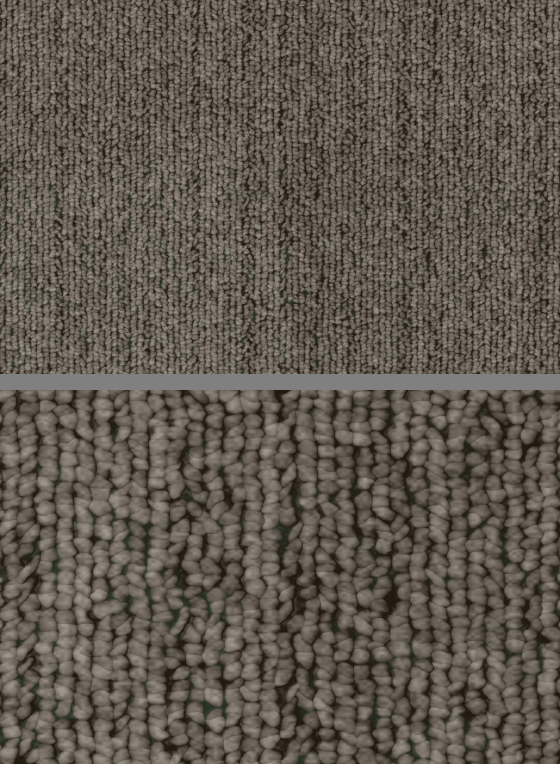
Top: the whole. Bottom: its middle third, enlarged.
A Shadertoy shader for this texture:

```glsl
// Loop-pile carpet: narrow upright ribs, each a stack of small slanted yarn loops.
// Each loop is a warped, jittered ellipse and the tallest one wins; uneven ribs,
// soft blotches, a faint seam and green backing in the gaps add the wear.

#define RIBS 90.0          // ribs across the canvas
#define LOOPS 90.0         // loops down the canvas
#define JITTER 0.24        // sideways scatter of the loops
#define RAGGED 0.13        // darkening of uneven ribs
#define SEAM_X 0.525       // position of the faint seam
#define GREEN_AMOUNT 0.60  // strength of the backing colour
#define SAMPLES 3          // antialiasing grid side
#define SHADOW vec3(0.13, 0.10, 0.065)
#define YARN vec3(0.395, 0.362, 0.322)
#define HIGHLIGHT vec3(0.62, 0.59, 0.55)
#define BACKING vec3(0.17, 0.25, 0.19)

// Three random values in 0..1 for a cell
vec3 hash3(vec2 cell) {
    uvec3 v = uvec3(ivec3(ivec2(cell), 17));
    v = v * 1664525u + 1013904u;
    v.x += v.y * v.z; v.y += v.z * v.x; v.z += v.x * v.y;
    v ^= v >> 16u;
    v.x += v.y * v.z; v.y += v.z * v.x; v.z += v.x * v.y;
    return vec3(v >> 8u) / 16777216.0;
}

// Smooth value noise, three independent channels
vec3 noise3(vec2 p) {
    vec2 cell = floor(p), f = fract(p);
    f = f * f * (3.0 - 2.0 * f);
    vec3 low = mix(hash3(cell), hash3(cell + vec2(1, 0)), f.x);
    vec3 high = mix(hash3(cell + vec2(0, 1)), hash3(cell + vec2(1, 1)), f.x);
    return mix(low, high, f.y);
}

// Unevenness of a rib, changing along its length
float raggedness(float rib, float y) {
    float whole = hash3(vec2(rib, 301)).y;
    float local = noise3(vec2(rib * 0.8 + 40.0, y * 16.0)).x;
    return smoothstep(0.45, 1.05, 0.6 * whole + 0.5 * local);
}

// Returns the tone (x) and the height (y) of the tallest loop at a point
vec2 loopPile(vec2 uv) {
    // Bend the loop outlines so that no two are alike
    vec2 warp = noise3(uv * vec2(RIBS, LOOPS) * 1.7 + 5.0).xy - 0.5;
    float x = uv.x * RIBS + 0.28 * warp.x + 0.3 * (noise3(uv * vec2(RIBS * 0.3, 30.0)).z - 0.5);
    vec2 best = vec2(0.0, -0.6);
    for (int i = -1; i <= 1; i++) {
        float rib = floor(x) + float(i);
        vec3 ribRandom = hash3(vec2(rib, 900));
        float ragged = raggedness(rib, uv.y);
        float y = uv.y * LOOPS * (0.86 + 0.28 * ribRandom.x) + ribRandom.y + 0.5 * warp.y;
        float slant = (ribRandom.z - 0.5) * 1.4;
        for (int j = -1; j <= 1; j++) {
            float row = floor(y) + float(j);
            vec3 r = hash3(vec2(rib, row));
            vec2 centre = vec2(rib, row) + 0.5
                + (r.xy - 0.5) * vec2(JITTER * (1.0 + 1.8 * ragged), 0.5);
            vec2 d = vec2(x, y) - centre;
            d.y += d.x * (slant + (r.z - 0.5) * (0.8 + ragged));
            d /= vec2(0.53, 0.72) * (1.0 - 0.06 * ragged + 0.18 * (r.z - 0.5));
            float height = 1.0 - dot(d, d);
            if (height > best.y) {
                float light = 0.11 * (d.y - d.x);
                float variation = 0.24 * (r.y - 0.5) - RAGGED * ragged;
                best = vec2(sqrt(max(height, 0.0)) * 0.66 + light + variation, height);
            }
        }
    }
    return best;
}

vec3 carpet(vec2 uv) {
    vec2 pile = loopPile(uv);

    // Fibre grain in two sizes, and weak broad blotches
    vec2 fibres = uv * vec2(RIBS, LOOPS);
    float grain = 0.26 * (noise3(fibres * 2.1).x - 0.5) + 0.26 * (noise3(fibres * 4.5).y - 0.5);
    float blotch = noise3(uv * vec2(6.0, 4.0) + 11.0).x - 0.5;
    float tone = pile.x + 0.085 + grain + 0.05 * blotch;

    // Slightly lighter at lower left, darker just past the seam
    float side = smoothstep(SEAM_X - 0.004, SEAM_X + 0.004, uv.x);
    float lower = smoothstep(0.7, 0.4, uv.y);
    tone += mix(0.03 * lower, -0.06 * exp(-abs(uv.x - SEAM_X) * 9.0), side);

    // Shadow to yarn to highlight
    tone = clamp(tone, 0.0, 1.0);
    vec3 colour = mix(SHADOW, YARN, min(tone / 0.52, 1.0));
    colour = mix(colour, HIGHLIGHT, max(tone - 0.52, 0.0) / 0.48);

    // Backing seen between loops, mostly at lower left
    float patches = smoothstep(0.45, 0.75, noise3(uv * vec2(60.0, 42.0) + 70.0).x);
    float region = mix(0.25, 1.0, lower * (1.0 - 0.5 * side));
    float gap = smoothstep(0.4, 0.0, pile.y);
    return mix(colour, BACKING, GREEN_AMOUNT * gap * patches * region);
}

void mainImage(out vec4 fragColor, in vec2 fragCoord) {
    vec3 sum = vec3(0.0);
    for (int i = 0; i < SAMPLES * SAMPLES; i++) {
        vec2 offset = (vec2(i % SAMPLES, i / SAMPLES) + 0.5) / float(SAMPLES) - 0.5;
        sum += carpet((fragCoord + offset) / iResolution.xy);
    }
    fragColor = vec4(sum / float(SAMPLES * SAMPLES), 1.0);
}
```
